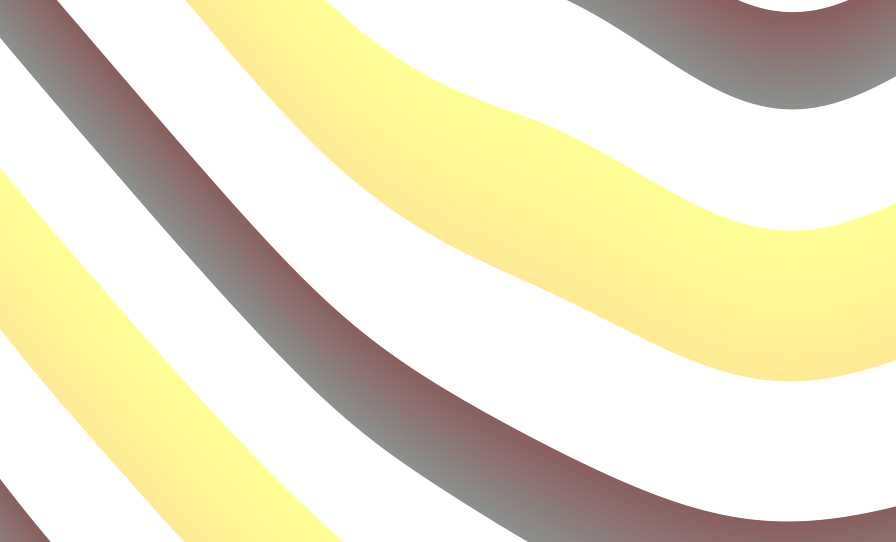
Write a Shadertoy shader that draws this background.

```glsl
// Broad wavy ribbons in yellow and smoky brown sweep down across white.
// A guide curve made of two smooth bends gives each point a depth below it;
// the depth repeats with a fixed period, and each period holds two ribbons.

// Smooth ramp: flat before the bend, slope 1 after it
float bend(float x, float at, float width) {
    return width * log(1.0 + exp((x - at) / width));
}

// Height of the guide curve: steep, then gentle, then rising
float guideHeight(float x) {
    return 1.1226 - 1.17 * x + 0.625 * bend(x, 0.641, 0.086)
                             + 0.9 * bend(x, 1.398, 0.129);
}

// Local stretch of the spacing between ribbons
float spacing(float x) {
    float swell = 0.02 + 0.03 * smoothstep(0.65, 1.05, x);
    return 1.0 + swell * cos(7.59 * (x - 1.054))
               + 0.02 * (1.0 - smoothstep(0.0, 0.25, x));
}

// Lay one repeating ribbon, shaded from its upper to its lower edge
vec3 ribbon(vec3 base, float phase, float blur, float start, float end,
            vec3 upper, vec3 lower) {
    float halfWidth = 0.5 * (end - start);
    float offset = fract(phase - 0.5 * (start + end) + 0.5) - 0.5;
    float cover = 1.0 - smoothstep(-blur, blur, abs(offset) - halfWidth);
    float shade = clamp(0.5 + 0.5 * offset / halfWidth, 0.0, 1.0);
    return mix(base, mix(upper, lower, shade), cover);
}

void mainImage(out vec4 fragColor, in vec2 fragCoord) {
    vec2 p = fragCoord / iResolution.y;

    // Depth below the guide curve, in periods
    float phase = (guideHeight(p.x) - p.y) / (0.989 * spacing(p.x));
    float blur = 0.6 * length(vec2(dFdx(phase), dFdy(phase)));

    vec3 color = vec3(1.0);
    color = ribbon(color, phase, blur, 0.0, 0.191,
                   vec3(0.54, 0.37, 0.37), vec3(0.55, 0.57, 0.56));
    color = ribbon(color, phase, blur, 0.429, 0.725,
                   vec3(1.0, 1.0, 0.59), vec3(1.0, 0.92, 0.59));
    fragColor = vec4(color, 1.0);
}
```
